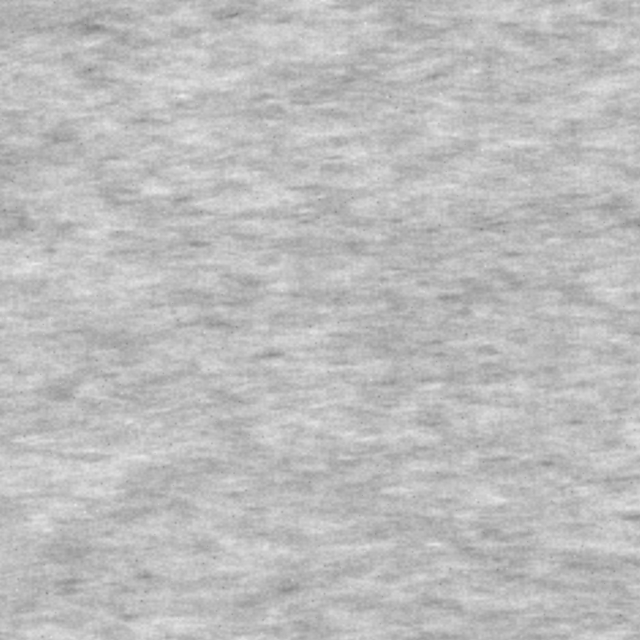
Write a Shadertoy shader that draws this texture.

```glsl
// Heathered grey jersey cloth: soft horizontal fibre streaks over faint clouds.
// Layers of stretched value noise set the tone; scattered elliptical flecks
// and fine grain add slubs, bright fibres and specks.

const float BASE_GREY = 0.742;
const float FIBRE_TILT = 0.06;

// Sine-free hashes
float hash21(vec2 p) {
    vec3 q = fract(vec3(p.xyx) * 0.1031);
    q += dot(q, q.yzx + 33.33);
    return fract((q.x + q.y) * q.z);
}

vec3 hash23(vec2 p) {
    vec3 q = fract(vec3(p.xyx) * vec3(0.1031, 0.1030, 0.0973));
    q += dot(q, q.yxz + 33.33);
    return fract((q.xxy + q.yzz) * q.zyx);
}

// Smooth value noise centred on zero
float noise(vec2 p) {
    vec2 cell = floor(p);
    vec2 f = fract(p);
    f = f * f * (3.0 - 2.0 * f);
    float low = mix(hash21(cell), hash21(cell + vec2(1, 0)), f.x);
    float high = mix(hash21(cell + vec2(0, 1)), hash21(cell + vec2(1, 1)), f.x);
    return mix(low, high, f.y) - 0.5;
}

// Noise at a given frequency per axis, shifted to be independent of others
float layer(vec2 p, vec2 frequency, float seed) {
    return noise(p * frequency + seed * vec2(17.3, 31.7));
}

// Soft ellipses, at most one per cell, kept with the given chance
float flecks(vec2 p, vec2 grid, vec2 radius, float chance, float seed) {
    vec2 home = floor(p * grid);
    float sum = 0.0;
    for (int y = -1; y <= 1; y++) {
        for (int x = -1; x <= 1; x++) {
            vec2 cell = home + vec2(x, y);
            vec3 rnd = hash23(cell + seed * 53.0);
            float pick = hash21(cell + seed * 91.0);
            vec2 d = (p - (cell + rnd.xy) / grid) / (radius * mix(0.6, 1.3, rnd.z));
            sum += step(pick, chance) * mix(0.5, 1.0, rnd.z) * exp(-dot(d, d));
        }
    }
    return sum;
}

// Tone of the streaked fibres, from broad clouds down to single threads
float fibreTone(vec2 p) {
    float tone = 0.060 * layer(p, vec2(6.0, 11.0), 1.0);
    tone += 0.075 * layer(p, vec2(15.0, 34.0), 2.0);
    tone += 0.100 * layer(p, vec2(21.0, 73.0), 3.0);
    tone += 0.085 * layer(p, vec2(34.0, 112.0), 4.0);
    tone += 0.070 * layer(p, vec2(58.0, 187.0), 5.0);
    return tone;
}

// Fine knit grain with a hint of upright stitches
float grainTone(vec2 p) {
    float tone = 0.065 * layer(p, vec2(235.0, 260.0), 6.0);
    tone += 0.040 * layer(p, vec2(125.0, 170.0), 7.0);
    tone += 0.025 * layer(p, vec2(210.0, 45.0), 8.0);
    return tone;
}

void mainImage(out vec4 fragColor, in vec2 fragCoord) {
    vec2 uv = fragCoord / iResolution.y;

    // Bend and tilt the fibres so streaks do not follow a grid
    vec2 p = uv;
    p.y -= FIBRE_TILT * 0.3 * uv.x;
    p.x += 0.030 * layer(uv, vec2(9.0, 38.0), 9.0);
    p.y += 0.011 * layer(uv, vec2(13.0, 10.0), 10.0);

    float grey = BASE_GREY + fibreTone(p) + grainTone(uv);

    // Dark slubs, bright fibres and tiny specks
    vec2 q = vec2(p.x, p.y - FIBRE_TILT * uv.x);
    grey -= 0.110 * flecks(q, vec2(16.0, 34.0), vec2(0.015, 0.0038), 0.20, 1.0);
    grey += 0.095 * flecks(q, vec2(18.0, 36.0), vec2(0.011, 0.0032), 0.16, 2.0);
    grey -= 0.120 * flecks(uv, vec2(55.0), vec2(0.0018), 0.09, 3.0);
    grey += 0.100 * flecks(uv, vec2(50.0), vec2(0.0018), 0.04, 4.0);

    fragColor = vec4(vec3(clamp(grey, 0.0, 1.0)), 1.0);
}
```
